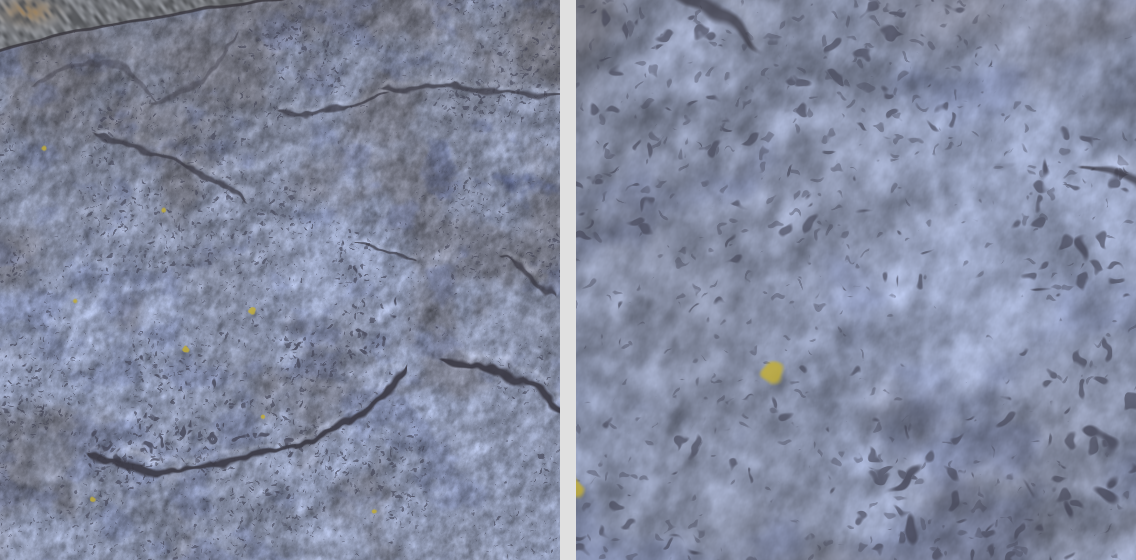
Left, the full canvas; right, a detail of the centre.
This texture is drawn by a three.js fragment shader. Its source:

```glsl
// Weathered blue-grey rock: mottled noise with fine relief, pitted by
// clustered oblong holes, crossed by wobbling tapered cracks, with a few
// yellow flecks and the brownish edge of a second slab in the top left.
varying vec2 vUv;

float hash(vec2 p) {
  vec3 q = fract(p.xyx * 0.1031);
  q += dot(q, q.yzx + 33.33);
  return fract((q.x + q.y) * q.z);
}

float noise(vec2 p) {
  vec2 i = floor(p), f = fract(p);
  f = f * f * (3.0 - 2.0 * f);
  return mix(mix(hash(i), hash(i + vec2(1, 0)), f.x),
             mix(hash(i + vec2(0, 1)), hash(i + vec2(1, 1)), f.x), f.y);
}

float fbm(vec2 p) {
  float sum = 0.0, amp = 0.533;
  for (int i = 0; i < 4; i++) {
    sum += amp * noise(p);
    p = mat2(1.6, 1.2, -1.2, 1.6) * p + 17.3;
    amp *= 0.5;
  }
  return sum;
}

// Ragged oblong holes, one candidate per cell, kept where density is high
float pits(vec2 p, float freq, float density) {
  vec2 q = p * freq;
  q += 0.6 * (vec2(noise(q * 2.0), noise(q * 2.0 + 40.0)) - 0.5);
  float mask = 0.0;
  for (int j = -1; j <= 1; j++) {
    for (int i = -1; i <= 1; i++) {
      vec2 id = floor(q) + vec2(i, j);
      vec2 d = q - id - vec2(hash(id + 3.1), hash(id + 9.7));
      float angle = 0.5 + 2.6 * (hash(id + 5.3) - 0.5);
      float c = cos(angle), s = sin(angle);
      d = vec2(c * d.x + s * d.y, 2.0 * (c * d.y - s * d.x));
      float r = 0.42 * clamp((density - hash(id + 7.9)) * 3.0, 0.0, 1.0);
      float hole = 1.0 - smoothstep(r - 0.14, r + 0.08, length(d));
      mask = max(mask, hole * smoothstep(0.0, 0.15, r));
    }
  }
  return mask;
}

// Bowed crack from a to b: x is the dark gap, y the pale lip above it
vec2 crack(vec2 p, vec2 a, vec2 b, float bow, float width) {
  vec2 dir = normalize(b - a), d = p - a;
  float t = dot(d, dir) / length(b - a);
  float off = dot(d, vec2(-dir.y, dir.x)) - bow * 4.0 * t * (1.0 - t);
  off -= 0.02 * (noise(p * 22.0) - 0.5) + 0.008 * (noise(p * 75.0) - 0.5);
  float taper = smoothstep(0.0, 0.12, t) * (1.0 - smoothstep(0.85, 1.0, t));
  float w = width * taper * (0.3 + 1.3 * noise(p * 32.0));
  float gap = 1.0 - smoothstep(w * 0.4, w + 0.0025, abs(off));
  float lip = exp(-pow((off - 2.0 * w - 0.003) / 0.005, 2.0));
  return vec2(gap, lip) * smoothstep(0.0, 0.3, taper);
}

float blob(vec2 p, vec2 center, vec2 size) {
  vec2 d = (p - center) / size;
  return exp(-dot(d, d));
}

void main() {
  vec2 p = vUv;
  float upper = smoothstep(0.45, 1.0, p.y);
  float mottle = fbm(p * 5.0 + 3.0);
  float patches = fbm(p * vec2(20.0, 24.0) + 11.0);

  // Pale blue stone, greyer towards the top, with brown and blue stains
  vec3 color = mix(vec3(0.565, 0.605, 0.715), vec3(0.46, 0.48, 0.545),
                   clamp(0.15 + 0.6 * upper + 1.6 * (mottle - 0.5), 0.0, 1.0));
  float stain = smoothstep(0.5, 0.75, fbm(p * 9.0 + 50.0) + 0.12 * upper);
  stain = max(stain, blob(p, vec2(0.61, 0.37), vec2(0.05)) * patches * 1.5);
  color = mix(color, vec3(0.40, 0.39, 0.41), 0.5 * stain);
  float blue = smoothstep(0.52, 0.72, fbm(p * vec2(14.0, 18.0) + 80.0));
  blue *= 0.35 + 0.5 * blob(p, vec2(0.92, 0.68), vec2(0.14));
  color = mix(color, vec3(0.37, 0.41, 0.56), blue);

  // Fine grain and side-lit relief
  vec2 g = mat2(0.9, 0.35, -0.35, 0.9) * p;
  float grain = fbm(g * vec2(125.0, 85.0));
  float relief = fbm(p * 38.0) - fbm(p * 38.0 + vec2(0.35, -0.4));
  color *= 1.0 + 0.35 * (patches - 0.5) + 0.42 * (grain - 0.5) + 0.45 * relief;

  // Pits: coarse ones in the lower middle, small ones everywhere
  float cluster = blob(p, vec2(0.66, 0.42), vec2(0.13, 0.10));
  cluster = max(cluster, 0.75 * blob(p, vec2(0.33, 0.23), vec2(0.22, 0.10)));
  float clump = fbm(p * 11.0 + 30.0) - 0.5;
  float holes = pits(p, 42.0, 0.04 + 0.55 * cluster + 0.6 * clump);
  holes = max(holes, 0.8 * pits(p + 0.37, 78.0, 0.25 + 0.25 * cluster + 0.9 * clump));
  holes = max(holes, 0.5 * pits(p + 0.71, 120.0, 0.32 + 0.8 * clump));
  color = mix(color, vec3(0.27, 0.275, 0.345), 0.8 * holes);

  // Deep cracks below, thin ones above, faint brown seams at upper left
  vec2 deep = crack(p, vec2(0.15, 0.19), vec2(0.33, 0.155), -0.01, 0.009);
  deep = max(deep, crack(p, vec2(0.29, 0.15), vec2(0.64, 0.245), -0.008, 0.006));
  deep = max(deep, crack(p, vec2(0.58, 0.225), vec2(0.725, 0.36), -0.022, 0.008));
  deep = max(deep, crack(p, vec2(0.78, 0.365), vec2(1.04, 0.255), 0.016, 0.008));
  vec2 thin = crack(p, vec2(0.16, 0.77), vec2(0.45, 0.63), 0.015, 0.004);
  thin = max(thin, crack(p, vec2(0.67, 0.845), vec2(1.04, 0.825), 0.004, 0.004));
  thin = max(thin, crack(p, vec2(0.49, 0.80), vec2(0.70, 0.84), -0.012, 0.003));
  thin = max(thin, crack(p, vec2(0.63, 0.57), vec2(0.75, 0.54), -0.005, 0.002));
  thin = max(thin, crack(p, vec2(0.89, 0.545), vec2(0.99, 0.46), 0.012, 0.003));
  vec2 seam = crack(p, vec2(0.05, 0.84), vec2(0.29, 0.81), 0.065, 0.005);
  seam = max(seam, crack(p, vec2(0.26, 0.815), vec2(0.43, 0.95), -0.025, 0.006));
  color += 0.07 * max(deep.y, thin.y);
  color = mix(color, vec3(0.22, 0.215, 0.26),
              max(0.9 * deep.x, max(0.7 * thin.x, 0.4 * seam.x)));

  // Second slab behind a dark curved edge
  float edge = p.y - (0.912 + 0.25 * p.x - 0.14 * p.x * p.x) - 0.006 * (noise(p * 30.0) - 0.5);
  float streak = noise(mat2(0.8, -0.6, 0.6, 0.8) * p * vec2(160.0, 70.0));
  vec3 slab = vec3(0.45, 0.46, 0.48) * (0.7 + 0.6 * streak);
  slab = mix(slab, vec3(0.62, 0.50, 0.34), blob(p, vec2(0.05, 0.98), vec2(0.04, 0.02)) * streak);
  color = mix(color, slab, smoothstep(-0.001, 0.002, edge));
  color = mix(color, vec3(0.21, 0.20, 0.23), 0.8 * (1.0 - smoothstep(0.001, 0.004, abs(edge))));

  // Scattered yellow flecks
  for (int i = 0; i < 8; i++) {
    vec2 id = vec2(float(i) * 3.7, 21.0);
    vec2 d = p - vec2(hash(id), 0.8 * hash(id + 5.0));
    float r = 0.003 + 0.004 * hash(id + 9.0) + 0.004 * (noise(p * 160.0) - 0.5);
    color = mix(color, vec3(0.76, 0.68, 0.22), 0.85 * (1.0 - smoothstep(r - 0.002, r + 0.002, length(d))));
  }
  gl_FragColor = vec4(color, 1.0);
}
```
